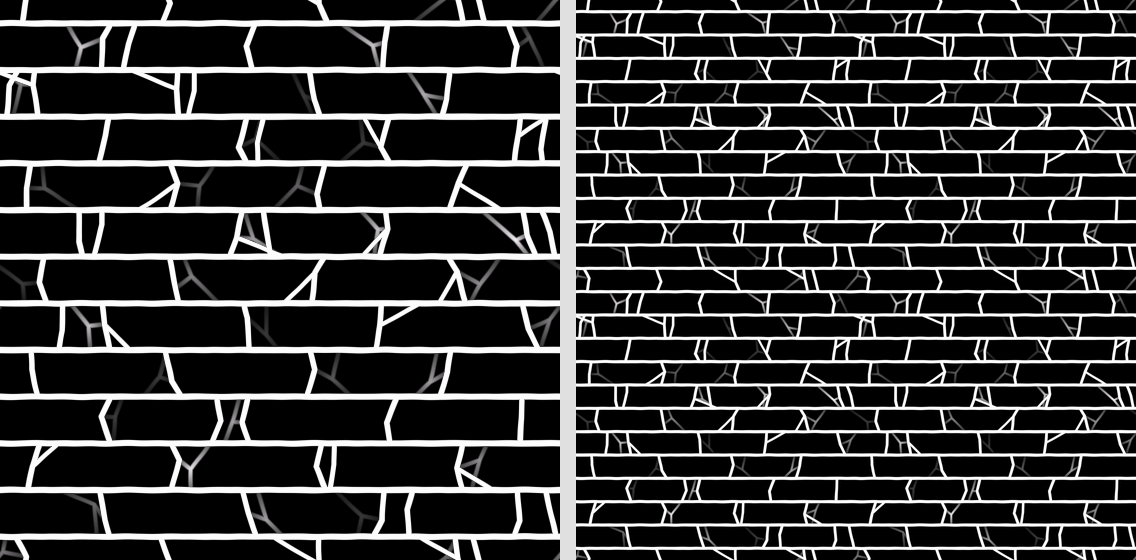
Left, the tile; right, the same tile 2 across and 2 down.
Give the GLSL for this texture map, as a WebGL 2 fragment shader.

```glsl
#version 300 es
precision highp float;

uniform vec2 u_resolution;
out vec4 fragColor;

const float ROWS = 12.0;
const float BRICKS = 4.0;
const float BRICK_LENGTH = ROWS / BRICKS;

vec4 hash4(vec3 key) {
  vec4 p = fract((key.xyzx + 1.7) * vec4(0.1031, 0.1030, 0.0973, 0.1099));
  p += dot(p, p.wzxy + 33.33);
  return fract((p.xxyz + p.yzzw) * p.zywx);
}

// Gradient noise repeating after a whole number of cells
float gradientAt(vec2 cell, vec2 offset, float period) {
  float angle = 6.2832 * hash4(vec3(mod(cell, period), 9.0)).x;
  return dot(vec2(cos(angle), sin(angle)), offset);
}

float wrappedNoise(vec2 p, float period) {
  vec2 i = floor(p), f = fract(p);
  vec2 u = f * f * (3.0 - 2.0 * f), e = vec2(1.0, 0.0);
  float low = mix(gradientAt(i, f, period), gradientAt(i + e.xy, f - e.xy, period), u.x);
  float high = mix(gradientAt(i + e.yx, f - e.yx, period), gradientAt(i + 1.0, f - 1.0, period), u.x);
  return mix(low, high, u.y);
}

// Distance to a segment, and position along it
vec2 segment(vec2 p, vec2 a, vec2 b) {
  vec2 d = b - a;
  float t = clamp(dot(p - a, d) / dot(d, d), 0.0, 1.0);
  return vec2(length(p - a - d * t), t);
}

float stroke(float dist, float halfWidth, float soft) {
  return 1.0 - smoothstep(halfWidth - soft, halfWidth + soft, dist);
}

// Joint bent once between the two courses
float bentJoint(vec2 p, vec2 bend, float bottom, float top) {
  return min(segment(p, bend, vec2(bottom, 0.0)).x, segment(p, bend, vec2(top, 1.0)).x);
}

// Crack arm that dims away from its node
float crackArm(vec2 p, vec2 node, vec2 tip, float soft) {
  vec2 s = segment(p, node, tip);
  return stroke(s.x, 0.045, soft * 1.5) * mix(1.0, 0.4, s.y);
}

void main() {
  vec2 uv = gl_FragCoord.xy / u_resolution;
  vec2 q = uv * ROWS + vec2(0.0, 0.5);
  float soft = max(0.016, 0.75 * ROWS / min(u_resolution.x, u_resolution.y));
  q += 0.02 * vec2(wrappedNoise(q * 2.0, 24.0), wrappedNoise(q.yx * 2.0 + 7.0, 24.0));

  // Horizontal courses
  float row = mod(floor(q.y), ROWS);
  float y = fract(q.y);
  float mortar = stroke(min(y, 1.0 - y), 0.066, soft);
  float cracks = 0.0;

  // Running bond joints
  float start = 0.7 + 0.5 * BRICK_LENGTH * mod(row, 2.0);
  float nearest = floor((q.x - start) / BRICK_LENGTH + 0.5);
  for (int k = -1; k <= 1; k++) {
    float index = nearest + float(k);
    vec2 id = vec2(mod(index, BRICKS), row);
    vec2 p = vec2(q.x - start - index * BRICK_LENGTH, y);
    vec4 shape = hash4(vec3(id, 1.0));
    vec4 extra = hash4(vec3(id, 2.0));
    vec4 fork = hash4(vec3(id, 3.0));
    vec4 crack = hash4(vec3(id, 4.0));
    vec4 tips = hash4(vec3(id, 5.0));

    vec2 bend = vec2((shape.x - 0.5) * 0.3, mix(0.3, 0.7, shape.y));
    vec2 ends = bend.x + (shape.zw - 0.5) * 0.44;
    mortar = max(mortar, stroke(bentJoint(p, bend, ends.x, ends.y), 0.06, soft));

    // Second joint cutting a short brick
    if (extra.x < 0.45) {
      float shift = mix(0.18, 0.95, extra.y) * (extra.z < 0.5 ? -1.0 : 1.0);
      vec2 bend2 = vec2(bend.x + shift, mix(0.3, 0.7, extra.w));
      vec2 ends2 = bend2.x + (tips.xy - 0.5) * 0.4;
      float width = mix(0.042, 0.06, smoothstep(0.18, 0.5, abs(shift)));
      mortar = max(mortar, stroke(bentJoint(p, bend2, ends2.x, ends2.y), width, soft));
    }

    // Diagonal fork
    if (fork.x < 0.36) {
      float reach = mix(0.35, 1.2, fork.y) * (fork.z < 0.5 ? -1.0 : 1.0);
      vec2 tip = vec2(bend.x + reach, step(0.5, fork.w));
      mortar = max(mortar, stroke(segment(p, bend, tip).x, 0.048, soft));
    }

    // Faint three-armed crack
    if (crack.x < 0.68) {
      float side = crack.y < 0.5 ? -1.0 : 1.0;
      float far = step(0.5, tips.z);
      vec2 node = vec2(bend.x + side * mix(0.2, 0.5, crack.z), mix(0.3, 0.7, tips.w));
      vec2 longTip = vec2(node.x + side * mix(0.15, 0.9, tips.x), far);
      vec2 shortTip = vec2(node.x + (tips.y - 0.6) * side * 0.5, 1.0 - far);
      float arms = max(crackArm(p, node, longTip, soft), crackArm(p, node, shortTip, soft));
      arms = max(arms, crackArm(p, node, bend, soft));
      cracks = max(cracks, arms * mix(0.22, 0.95, crack.w * crack.w));
    }
  }

  vec3 color = max(vec3(0.99) * mortar, vec3(1.0, 0.98, 1.0) * cracks);
  fragColor = vec4(color, 1.0);
}
```
